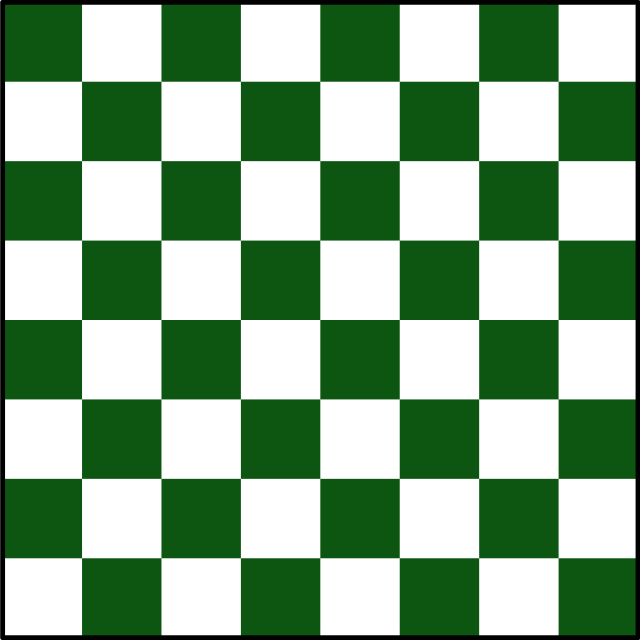
Give the GLSL for this pattern, as a WebGL 2 fragment shader.

```glsl
#version 300 es
precision highp float;
// Checkerboard of 8 by 8 squares inside a thin black frame.
// The checks are the product of two triangle waves, one per axis;
// the frame is a stroked box distance with slightly rounded outer corners.

#define CELLS 8.0
#define PITCH 0.1241
#define BOARD_CENTER vec2(0.5005, 0.5)
#define FRAME_HALF_WIDTH 0.0038
#define GREEN vec3(0.052, 0.338, 0.068)
#define WHITE vec3(1.0)
#define BLACK vec3(0.0)

uniform vec2 u_resolution;
out vec4 fragColor;

// Signed distance to the nearest grid line, positive in even cells
vec2 cellWave(vec2 cell) {
    return abs(mod(cell - 0.5, 2.0) - 1.0) - 0.5;
}

float boxDistance(vec2 p, float halfSize) {
    vec2 d = abs(p) - halfSize;
    return length(max(d, 0.0)) + min(max(d.x, d.y), 0.0);
}

void main() {
    float side = min(u_resolution.x, u_resolution.y);
    float pixel = 1.0 / side;
    vec2 p = (gl_FragCoord.xy - 0.5 * (u_resolution - side)) / side - BOARD_CENTER;

    // Checks: like signs on both axes are white, unlike signs green
    vec2 cell = p / PITCH + 0.5 * CELLS;
    vec2 parity = clamp(cellWave(cell) * PITCH * 2.0 / pixel, -1.0, 1.0);
    float whiteness = 0.5 + 0.5 * parity.x * parity.y;
    vec3 color = mix(GREEN, WHITE, whiteness);

    // White margin outside the board, then the frame on its edge
    float edge = boxDistance(p, 0.5 * CELLS * PITCH);
    color = mix(color, WHITE, clamp(0.5 + edge / pixel, 0.0, 1.0));
    float frame = clamp(0.5 - (abs(edge) - FRAME_HALF_WIDTH) / pixel, 0.0, 1.0);
    color = mix(color, BLACK, frame);

    fragColor = vec4(color, 1.0);
}
```
